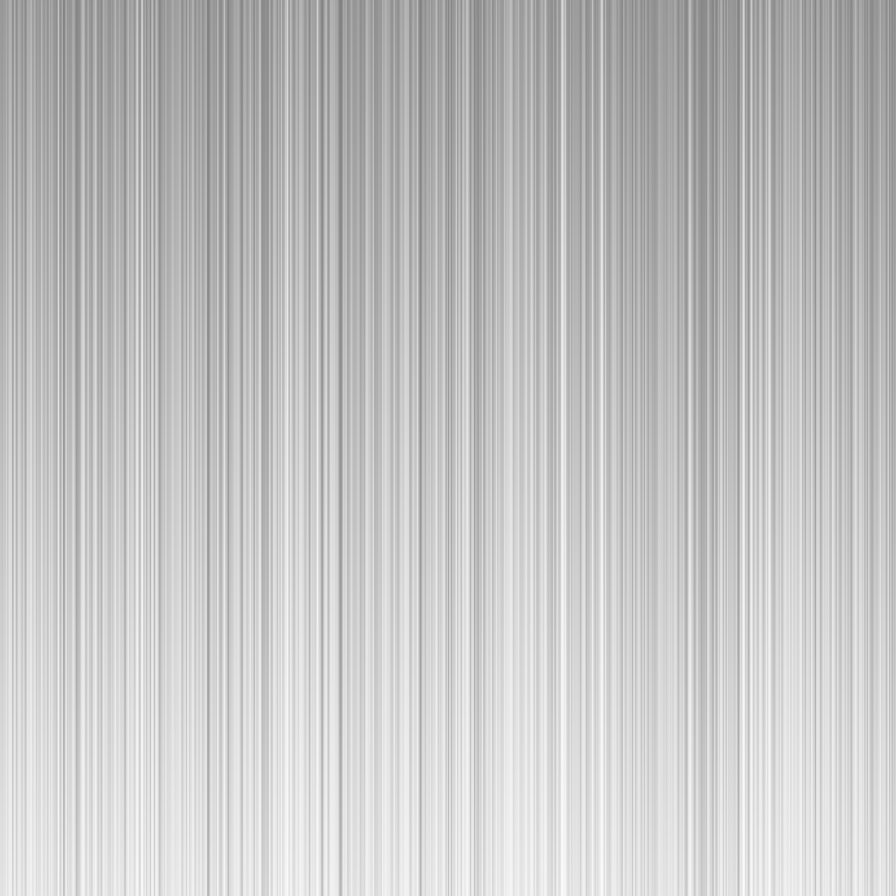
This texture is drawn by a Shadertoy shader. Its source:

```glsl
// Brushed metal: hair-fine vertical streaks over a grey ramp, dark above, light below.
// Layers of one-dimensional value noise are summed across x, then a soft S-curve
// turns streak plus ramp into a tone, so light lines stand out on top, dark ones below.

const float DARK_TONE = 0.47;        // limits of the grey scale
const float LIGHT_TONE = 1.0;
const float TOP_LEVEL = -0.98;       // ramp ends, before the S-curve
const float BOTTOM_LEVEL = 1.52;
const float STREAK_CONTRAST = 0.64;
const float STREAK_BODY = 0.72;      // strength of the common faint lines
const float STREAK_TAIL = 0.14;      // extra strength of the rare strong lines
const int TAPS = 4;                  // samples across one pixel

// Streaks per canvas width and weight of each layer, fine to broad
const vec4 LAYER_COUNT = vec4(691.0, 353.0, 97.0, 15.0);
const vec4 LAYER_WEIGHT = vec4(3.3, 1.4, 0.25, 0.3);

// Integer hash to the range 0..1
float hash(int cell, int seed) {
    uint h = uint(cell) * 747796405u + uint(seed) * 2891336453u + 977u;
    h = (h ^ (h >> 16)) * 2246822519u;
    h = (h ^ (h >> 13)) * 3266489917u;
    h ^= h >> 16;
    return float(h >> 8) / 16777216.0;
}

// Smooth value noise along a line, centred on zero
float lineNoise(float x, int seed) {
    int cell = int(floor(x));
    float blend = smoothstep(0.0, 1.0, fract(x));
    return mix(hash(cell, seed), hash(cell + 1, seed), blend) - 0.5;
}

// Sum of all streak layers
float streaks(float x) {
    float sum = 0.0;
    for (int i = 0; i < 4; i++) {
        sum += LAYER_WEIGHT[i] * lineNoise(x * LAYER_COUNT[i], i + 1);
    }
    return sum;
}

void mainImage(out vec4 fragColor, in vec2 fragCoord) {
    vec2 uv = fragCoord / iResolution.xy;

    // Average over the pixel width to smooth the streak edges
    float streak = 0.0;
    for (int i = 0; i < TAPS; i++) {
        float offset = (float(i) + 0.5) / float(TAPS) - 0.5;
        streak += streaks(uv.x + offset / iResolution.x);
    }
    streak /= float(TAPS);
    streak *= STREAK_BODY + STREAK_TAIL * streak * streak;

    // Ramp and streak through the S-curve
    float level = mix(BOTTOM_LEVEL, TOP_LEVEL, uv.y) + STREAK_CONTRAST * streak;
    float tone = mix(DARK_TONE, LIGHT_TONE, 1.0 / (1.0 + exp(-level)));

    fragColor = vec4(vec3(tone), 1.0);
}
```
